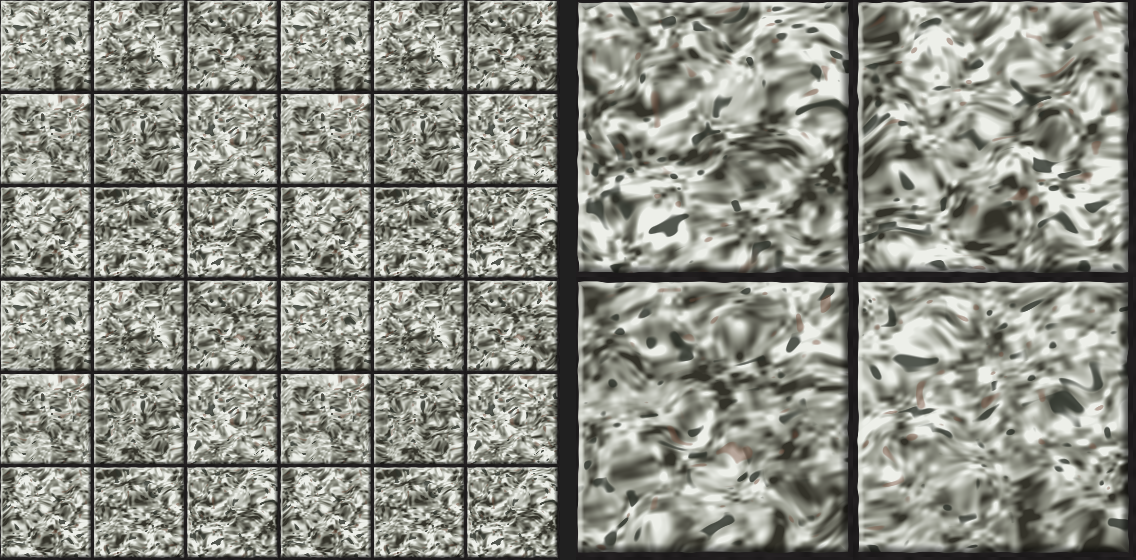
Left: the whole. Right: its middle third, enlarged.
This texture is drawn by a Shadertoy shader. Its source:

```glsl
// Speckled grey-green granite tiles, bevelled, set in a grid of dark grout.

const float TILES = 6.0;             // tiles across and down
const float PATTERN = 3.0;           // tiles before the stone variation recurs
const vec2 GRID_SHIFT = vec2(0.010, -0.010);
const float GROUT_HALF = 0.018;      // lengths below are in tile widths
const float EDGE_WEAR = 0.008;
const float LIT_WIDTH = 0.020;
const float SHADE_WIDTH = 0.032;
const float GRAIN = 21.0;            // main grain cells per tile
const vec2 GRAIN_STRETCH = vec2(0.78, 1.15);
const float GRAIN_SLANT = 0.22;
const float RUST_AMOUNT = 0.45;

const vec3 GROUT = vec3(0.12, 0.11, 0.115);
const vec3 STONE_DARK = vec3(0.33, 0.33, 0.29);
const vec3 STONE_MID = vec3(0.59, 0.60, 0.55);
const vec3 STONE_PALE = vec3(0.85, 0.86, 0.83);
const vec3 PIT = vec3(0.17, 0.19, 0.16);
const vec3 RUST = vec3(0.46, 0.30, 0.23);
const vec3 HIGHLIGHT = vec3(0.90, 0.91, 0.88);

// Integer hash of a lattice point and a seed, in 0..1
float hash(ivec2 p, int seed) {
    uint h = uint(p.x) * 1597334677u ^ uint(p.y) * 3812015801u ^ uint(seed) * 2798796415u;
    h = (h ^ (h >> 16)) * 2146121005u;
    h = (h ^ (h >> 15)) * 2221713035u;
    h ^= h >> 16;
    return float(h & 65535u) / 65535.0;
}

// Smooth value noise, in 0..1
float noise(vec2 p, int seed) {
    ivec2 i = ivec2(floor(p));
    vec2 f = fract(p);
    f = f * f * (3.0 - 2.0 * f);
    float low = mix(hash(i, seed), hash(i + ivec2(1, 0), seed), f.x);
    float high = mix(hash(i + ivec2(0, 1), seed), hash(i + ivec2(1, 1), seed), f.x);
    return mix(low, high, f.y);
}

vec3 stone(vec2 p, vec2 tile) {
    int seed = int(tile.x + PATTERN * tile.y) * 16 + 7;
    float coarseRow = 1.0 - step(0.5, tile.y);

    // Bend and slant the grain
    vec2 bend = vec2(noise(p * 7.0, seed), noise(p * 7.0, seed + 1)) - 0.5;
    vec2 q = p + 0.09 * bend;
    q = (q + vec2(GRAIN_SLANT * q.y, -GRAIN_SLANT * q.x)) * GRAIN_STRETCH;

    // Layered mottling from clouds down to fine grain
    float clouds = noise(p * 3.2, seed + 2) - 0.5;
    float blotch = noise(q * GRAIN * 0.45, seed + 3) - 0.5;
    float grain = noise(q * GRAIN, seed + 4) - 0.5;
    float fine = noise(q * GRAIN * 2.0, seed + 5) - 0.5;
    float mottle = 0.24 * clouds + 0.32 * blotch + 0.58 * grain + 0.55 * fine;
    float middle = 1.0 - min(abs(tile.x - 1.0) + abs(tile.y - 1.0), 1.0);
    float tone = 0.62 + 0.04 * (hash(ivec2(tile), 99) - 0.5) - 0.04 * middle;
    tone += mottle * mix(1.0, 1.2, coarseRow);

    // Pale mineral patches
    float patches = smoothstep(0.66, 0.85, noise(q * 5.0, seed + 6) + 0.25 * grain);
    tone = mix(tone, 0.80 + 0.25 * fine, 0.65 * patches);

    vec3 color = tone < 0.6
        ? mix(STONE_DARK, STONE_MID, max((tone - 0.33) / 0.27, -0.5))
        : mix(STONE_MID, STONE_PALE, min((tone - 0.6) / 0.25, 1.3));

    // Dark pits and rusty flecks
    float pitNoise = noise(q * GRAIN * 1.2, seed + 7) + 0.3 * blotch + 0.03 * coarseRow;
    color = mix(color, PIT, 0.8 * smoothstep(0.83, 0.96, pitNoise));
    float rust = smoothstep(0.86, 0.96, noise(q * GRAIN * 1.1, seed + 8) + 0.2 * clouds);
    return mix(color, RUST, RUST_AMOUNT * rust);
}

void mainImage(out vec4 fragColor, in vec2 fragCoord) {
    vec2 grid = fragCoord / iResolution.xy * TILES + GRID_SHIFT;
    vec2 tile = mod(floor(grid), PATTERN);
    vec2 p = fract(grid);
    float pixel = TILES / min(iResolution.x, iResolution.y);

    // Distances inward from the four slightly worn edges
    int wearSeed = int(tile.x + PATTERN * tile.y) + 301;
    float wear = EDGE_WEAR * (noise(p * 24.0, wearSeed) - 0.5);
    vec2 fromLow = p - GROUT_HALF + wear;
    vec2 fromHigh = 1.0 - GROUT_HALF - p + wear;
    float litEdge = min(fromLow.x, fromHigh.y);
    float shadeEdge = min(fromHigh.x, fromLow.y);

    vec3 color = stone(p, tile);

    // Bevel: lit on the left and top, shaded on the right and bottom
    float lit = 1.0 - smoothstep(0.4 * LIT_WIDTH, LIT_WIDTH + pixel, litEdge);
    color = mix(color, HIGHLIGHT, lit * (0.45 + 0.4 * noise(p * 14.0, wearSeed + 20)));
    float shade = 1.0 - smoothstep(0.0, SHADE_WIDTH + pixel, shadeEdge);
    color *= 1.0 - 0.55 * shade;

    // Grout
    float inside = smoothstep(-0.5 * pixel, 0.5 * pixel, min(litEdge, shadeEdge));
    vec3 grout = GROUT * (0.8 + 0.4 * noise(p * 30.0, wearSeed + 40));
    color = mix(grout, color, inside);

    fragColor = vec4(clamp(color, 0.0, 1.0), 1.0);
}
```
